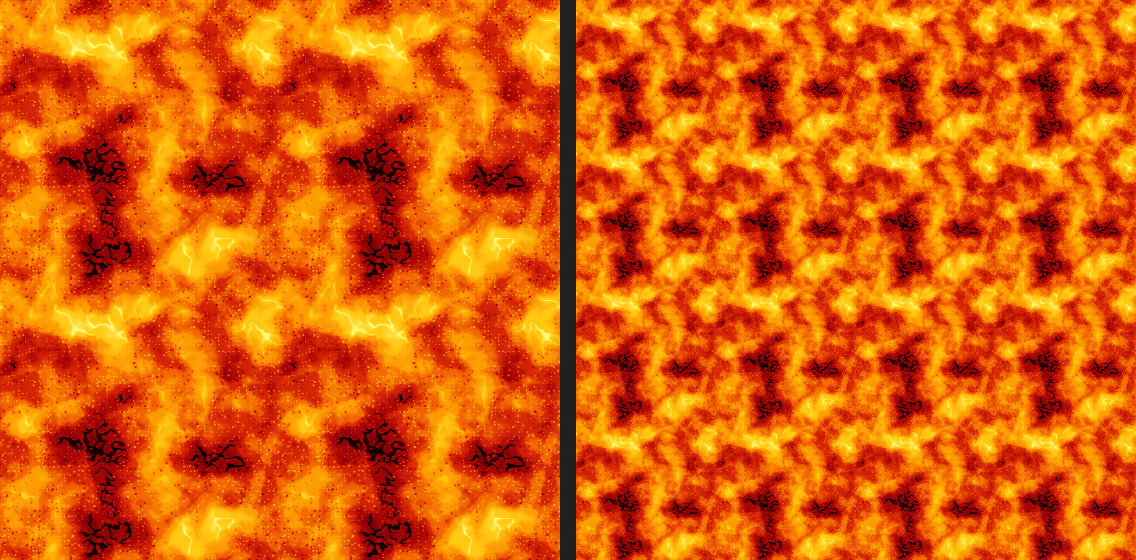
Left, the tile; right, the same tile 2 across and 2 down.
Reproduce this texture procedurally as a three.js fragment shader.

```glsl
varying vec2 vUv;

float hash(vec2 p) {
  return fract(sin(dot(p, vec2(12.9898, 78.233))) * 43758.5453);
}

// Gradient noise that wraps after a whole number of cells
float corner(vec2 cell, vec2 offset, float cells, float seed) {
  float angle = 6.2832 * hash(floor(mod(cell + 0.5, cells)) + seed);
  return dot(vec2(cos(angle), sin(angle)), offset);
}

float noise(vec2 p, float cells, float seed) {
  p *= cells;
  vec2 i = floor(p), f = fract(p);
  vec2 u = f * f * f * (f * (f * 6.0 - 15.0) + 10.0);
  vec2 e = vec2(1.0, 0.0);
  float low = mix(corner(i, f, cells, seed), corner(i + e, f - e, cells, seed), u.x);
  float high = mix(corner(i + e.yx, f - e.yx, cells, seed),
                   corner(i + 1.0, f - 1.0, cells, seed), u.x);
  return mix(low, high, u.y);
}

float fbm(vec2 p, float cells, float seed) {
  float sum = 0.0, amplitude = 1.0;
  for (int k = 0; k < 6; k++) {
    sum += amplitude * noise(p, cells, seed + float(k) * 7.3);
    cells *= 2.0;
    amplitude *= 0.5;
  }
  return sum;
}

// Scattered soft dots, one candidate per cell
float dots(vec2 p, float cells, float share, float seed) {
  vec2 cell = floor(mod(floor(p * cells) + 0.5, cells)) + seed;
  vec2 center = 0.3 + 0.4 * vec2(hash(cell), hash(cell + 31.7));
  float dotShape = 1.0 - smoothstep(0.08, 0.3, length(fract(p * cells) - center));
  float pick = hash(cell + 57.1);
  return dotShape * step(pick, share) * (0.4 + 0.6 * hash(cell + 83.9));
}

vec3 fireRamp(float heat) {
  vec3 color = mix(vec3(0.45, 0.0, 0.02), vec3(0.65, 0.02, 0.02), smoothstep(0.02, 0.22, heat));
  color = mix(color, vec3(0.83, 0.14, 0.02), smoothstep(0.24, 0.41, heat));
  color = mix(color, vec3(0.95, 0.40, 0.01), smoothstep(0.41, 0.54, heat));
  color = mix(color, vec3(0.99, 0.61, 0.01), smoothstep(0.54, 0.66, heat));
  color = mix(color, vec3(1.0, 0.79, 0.08), smoothstep(0.66, 0.84, heat));
  return mix(color, vec3(1.0, 0.97, 0.45), smoothstep(0.86, 1.15, heat));
}

void main() {
  // Two repeats each way, gently warped
  vec2 p = vUv * 2.0;
  vec2 warp = vec2(fbm(p, 6.0, 11.0), fbm(p, 6.0, 47.0));
  vec2 q = p + 0.035 * warp;

  // Cloudy heat field
  float base = 0.51 + 0.72 * fbm(q, 4.0, 3.0);
  float heat = base;

  // Bright filaments with a glow in the hot areas
  float vein = abs(noise(q, 9.0, 21.0) + 0.3 * noise(q, 24.0, 29.0));
  float hot = smoothstep(0.6, 0.85, base);
  heat += hot * (0.22 * (1.0 - smoothstep(0.01, 0.05, vein)) + 0.14 * exp(-vein * 14.0));

  // Glowing sparks in the embers, dark specks in the flames
  float sparks = max(dots(p, 80.0, 0.3, 5.0), dots(p + 0.37, 56.0, 0.2, 17.0));
  float specks = max(dots(p + 0.21, 64.0, 0.16, 63.0), dots(p + 0.53, 44.0, 0.1, 91.0));
  heat += 0.3 * sparks * (1.0 - smoothstep(0.5, 0.72, base));
  heat -= 0.24 * specks * (1.0 - smoothstep(0.62, 0.85, base));
  vec3 color = fireRamp(heat);

  // Black looping cracks in the coolest crust
  float seam = abs(noise(q, 22.0, 37.0) + 0.35 * noise(q, 52.0, 71.0));
  float crack = 1.0 - smoothstep(0.05, 0.13, seam);
  crack *= 1.0 - smoothstep(0.2, 0.28, base);
  color = mix(color, vec3(0.07, 0.01, 0.02), crack);

  gl_FragColor = vec4(color, 1.0);
}
```
